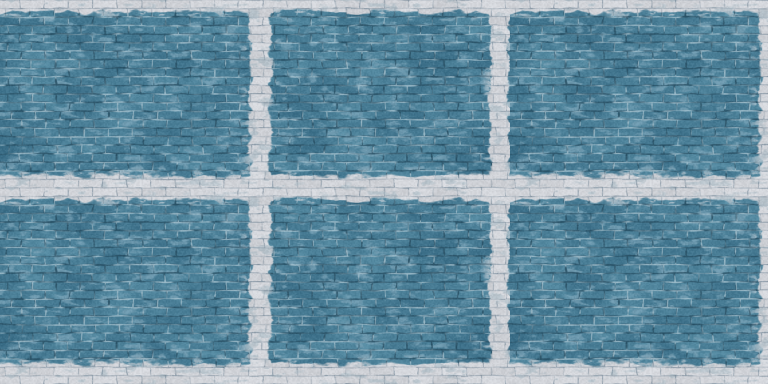
Reproduce this texture procedurally as a Shadertoy shader.

```glsl
// Worn brick wall with blue painted panels framed by ragged off-white bands.

float hash(vec2 p) {
    vec3 q = fract(vec3(p.xyx) * 0.1031);
    q += dot(q, q.yzx + 33.33);
    return fract((q.x + q.y) * q.z);
}

// Value noise that wraps after the given number of cells per tile
float noise(vec2 tile, vec2 cells) {
    vec2 p = tile * cells, i = floor(p), f = fract(p);
    f = f * f * (3.0 - 2.0 * f);
    vec2 a = mod(i, cells), b = mod(i + 1.0, cells);
    return mix(mix(hash(a + cells), hash(vec2(b.x, a.y) + cells), f.x),
               mix(hash(vec2(a.x, b.y) + cells), hash(b + cells), f.x), f.y);
}

float fbm(vec2 tile, vec2 cells) {
    float sum = 0.0, weight = 0.5;
    for (int k = 0; k < 4; k++) {
        sum += weight * noise(tile, cells);
        cells *= 2.0;
        weight *= 0.5;
    }
    return sum / 0.9375;
}

// Lengths are in tile heights; tile.y runs downwards
vec3 wall(vec2 tile, float pixel) {
    float grain = noise(tile, vec2(380, 150));
    float streak = fbm(tile, vec2(44, 38));
    float cloud = fbm(tile, vec2(13, 6));

    // Running bond with uneven courses
    vec2 warped = tile + (vec2(noise(tile, vec2(60, 22)), noise(tile, vec2(34, 22))) - 0.5) * vec2(0.003, 0.006);
    float course = floor(warped.y * 22.0);
    float row = mod(course, 22.0);
    vec2 p = vec2(warped.x * 21.0 + 0.5 * mod(row, 2.0) + 0.3 * hash(vec2(row, 7)), warped.y * 22.0);
    vec2 f = fract(p);
    float tone = hash(vec2(mod(floor(p.x), 21.0), row) + 3.0);

    // Joints, and the shadow along the lower and right edges of each brick
    vec2 size = vec2(0.129, 0.0455);
    vec2 gap = min(f, 1.0 - f) * size;
    float width = 0.0015 + 0.0035 * noise(tile, vec2(90, 66));
    float joint = 1.0 - smoothstep(width - pixel * 0.5, width + pixel * 0.5, min(gap.x, gap.y));
    vec2 below = (1.0 - f) * size;
    float shadow = 1.0 - smoothstep(0.003, 0.009, min(below.x, below.y));
    shadow *= smoothstep(0.35, 0.65, noise(tile, vec2(70, 44)));

    // Blue paint: brick tones, scuffs, then pale or dark joints
    vec3 blue = mix(vec3(0.23, 0.43, 0.53), vec3(0.34, 0.55, 0.64),
                    clamp(0.45 * tone + 1.2 * cloud + 0.5 * streak - 0.5, 0.0, 1.0));
    blue = mix(blue, vec3(0.47, 0.63, 0.71), 0.75 * smoothstep(0.54, 0.76, streak));
    blue = mix(blue, vec3(0.15, 0.29, 0.37), 0.65 * shadow);
    float chalk = smoothstep(0.28, 0.7, noise(tile, vec2(52, 44)) * 0.7 + cloud * 0.3);
    blue = mix(blue, mix(vec3(0.17, 0.33, 0.41), vec3(0.64, 0.75, 0.80), chalk), joint * 0.8);

    // White paint with thin grey joints and faint blue smears
    vec3 white = vec3(0.82, 0.83, 0.85) + 0.05 * (tone - 0.5);
    white = mix(white, vec3(0.65, 0.72, 0.76), 0.6 * smoothstep(0.56, 0.75, streak));
    white = mix(white, vec3(0.48, 0.55, 0.61), joint * (0.3 + 0.5 * shadow));

    // Panels of two widths, separated by bands with brushed edges
    float side = min(abs(tile.x - 0.510) - 0.020, abs(tile.x - 0.981) - 0.0185) * 2.713;
    float panel = min(side, min(tile.y, 1.0 - tile.y) - 0.064);
    float brushed = panel + 0.055 * (fbm(tile, vec2(30, 22)) - 0.5) + 0.012 * (tone - 0.5);
    float paint = smoothstep(-0.004 - pixel * 0.5, 0.004 + pixel * 0.5, brushed);
    float spatter = smoothstep(0.62, 0.75, streak) * (1.0 - smoothstep(0.0, 0.06, panel));
    vec3 color = mix(white, blue, paint * (1.0 - 0.7 * spatter));
    return color + 0.07 * (grain - 0.5);
}

void mainImage(out vec4 fragColor, in vec2 fragCoord) {
    vec2 repeats = vec2(1.506, 2.043);
    float pixel = repeats.y / iResolution.y;
    vec3 color = vec3(0);

    // Four samples per pixel
    for (int k = 0; k < 4; k++) {
        vec2 offset = vec2(k % 2, k / 2) * 0.5 - 0.25;
        vec2 uv = (fragCoord + offset) / iResolution.xy;
        color += wall(fract(vec2(uv.x, 1.0 - uv.y) * repeats), pixel) * 0.25;
    }
    fragColor = vec4(color, 1.0);
}
```
